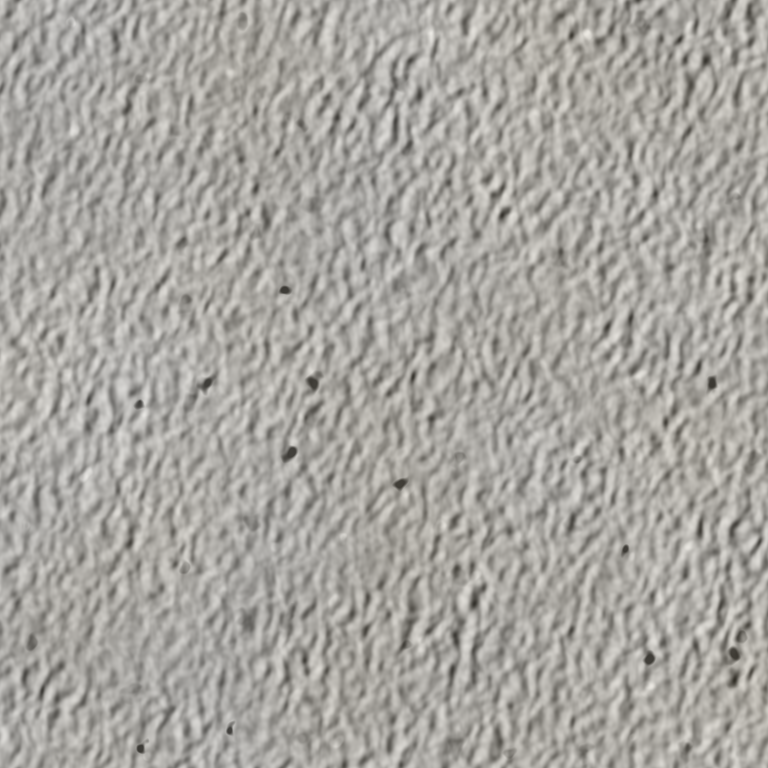
A WebGL 2 fragment shader for this texture:

```glsl
#version 300 es
precision highp float;

uniform vec2 u_resolution;
out vec4 fragColor;

#define GRAIN_FREQ vec2(62.0, 40.0)
#define GRAIN_LEAN 0.2
#define WARP 0.006
#define RELIEF_SHIFT 0.0042
#define RELIEF_CONTRAST 0.25
#define DARK_SKEW 0.35
#define FINE_CONTRAST 0.07
#define BASE_TONE 0.662
#define TONE_DRIFT 0.04
#define PIT_CHANCE 0.09
#define PIT_RADIUS 0.0105
#define FLECK_CHANCE 0.10

vec2 hash2(vec2 p) {
    vec3 h = fract(p.xyx * vec3(0.1031, 0.1030, 0.0973));
    h += dot(h, h.yzx + 33.33);
    return fract((h.xx + h.yz) * h.zy);
}

// Contribution of one lattice corner with a random unit gradient
float corner(vec2 cell, vec2 offset) {
    float angle = 6.2832 * hash2(cell).x;
    return dot(vec2(cos(angle), sin(angle)), offset);
}

float gradientNoise(vec2 p) {
    vec2 i = floor(p), f = p - i;
    vec2 w = f * f * f * (f * (f * 6.0 - 15.0) + 10.0);
    vec2 e = vec2(1.0, 0.0);
    float low = mix(corner(i, f), corner(i + e.xy, f - e.xy), w.x);
    float high = mix(corner(i + e.yx, f - e.yx), corner(i + e.xx, f - e.xx), w.x);
    return mix(low, high, w.y);
}

// Short bumps stretched along the leaning grain direction
float height(vec2 p) {
    vec2 q = vec2(p.x - GRAIN_LEAN * p.y, p.y) * GRAIN_FREQ;
    vec2 turned = mat2(0.95, -0.31, 0.31, 0.95) * q;
    return gradientNoise(q + 11.3) + 0.55 * gradientNoise(turned * 1.6 + 47.7);
}

// Soft irregular spots, at most one per cell
float spots(vec2 p, float cells, float chance, float radius, float seed) {
    vec2 id = floor(p * cells);
    vec2 pick = hash2(id + seed);
    vec2 center = (id + 0.25 + 0.5 * hash2(id + seed + 7.0)) / cells;
    vec2 d = p - center;
    d = vec2(d.x - GRAIN_LEAN * d.y, d.y * 0.75);
    float size = radius * mix(0.55, 1.0, pick.y);
    float dist = length(d) + 0.8 * radius * gradientNoise(p * 80.0 + seed);
    return step(pick.x, chance) * (1.0 - smoothstep(size * 0.25, size * 1.15, dist));
}

void main() {
    vec2 p = gl_FragCoord.xy / u_resolution.y;

    // Bend the grain so that long ridges break up
    vec2 bend = vec2(gradientNoise(p * 21.0 + 3.1), gradientNoise(p * 21.0 + 61.4));
    vec2 q = p + WARP * bend;

    // Side-lit relief, rougher in some patches, with deeper shadows than lights
    vec2 shift = RELIEF_SHIFT * vec2(1.0, -0.3);
    float relief = height(q + shift) - height(q - shift);
    float roughness = 1.0 + 0.5 * gradientNoise(p * 9.0 + 23.0) + 0.2 * (p.x - 0.5);
    relief *= roughness;
    float tone = BASE_TONE + RELIEF_CONTRAST * (relief - DARK_SKEW * relief * relief);

    // Broad stains and fine sand
    float stain = gradientNoise(p * 3.0 + 80.0) + 0.8 * gradientNoise(p * 11.0 + 31.0);
    tone += TONE_DRIFT * stain;
    tone += FINE_CONTRAST * gradientNoise(q * vec2(140.0, 105.0));

    // Pale flecks, shallow dents and deep pits with a lit lower edge
    float fleck = spots(p, 15.0, FLECK_CHANCE, 0.011, 19.0);
    float dent = spots(p, 14.0, 0.22, 0.013, 53.0);
    float pit = spots(p, 9.0, PIT_CHANCE, PIT_RADIUS, 5.0);
    float rim = spots(p + vec2(-0.008, 0.010), 9.0, PIT_CHANCE, PIT_RADIUS, 5.0);
    tone += 0.10 * fleck - 0.16 * dent + 0.06 * rim * (1.0 - pit);
    tone = mix(tone, 0.19, 0.9 * pit);

    // Warm grey, drifting cooler toward the left
    float warmth = 1.0 + 0.4 * (p.x - 0.5) + 0.7 * gradientNoise(p * 5.0 + 14.0);
    vec3 color = vec3(tone) + warmth * vec3(0.009, 0.0, -0.02);
    fragColor = vec4(clamp(color, 0.0, 1.0), 1.0);
}
```
